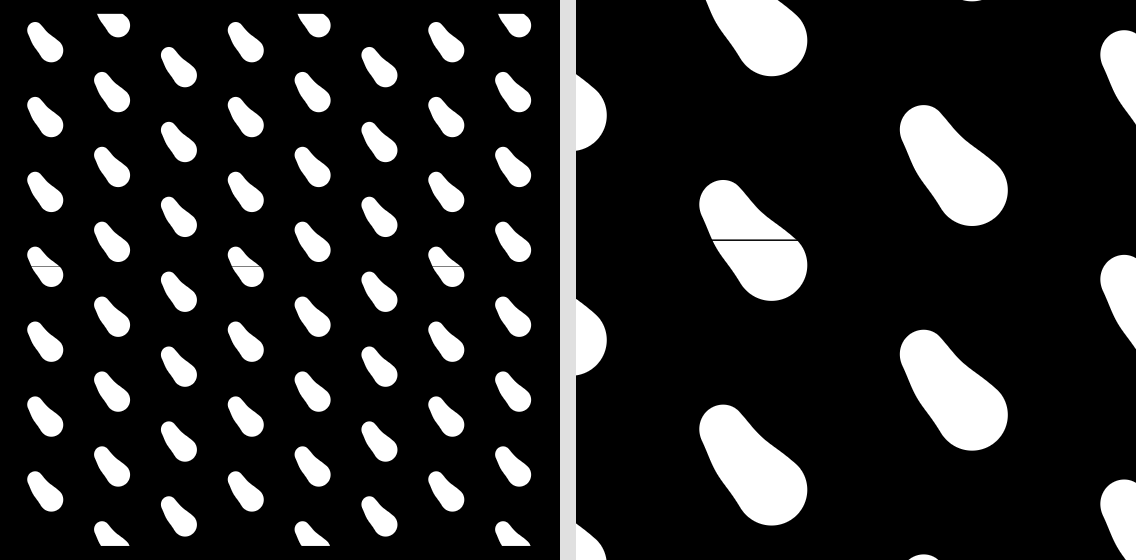
Left: the whole. Right: its middle third, enlarged.
Write a WebGL 2 fragment shader that draws this pattern.

```glsl
#version 300 es
precision highp float;

uniform vec2 u_resolution;
out vec4 fragColor;

const vec3 GROUND = vec3(0.0);
const vec3 BEAN = vec3(1.0);

// Lattice: head of the top left bean, spacing, and drop per column
const vec2 FIRST_HEAD = vec2(0.0630, 0.9465);
const vec2 PITCH = vec2(0.11936, 0.13372);
const float COLUMN_DROP = 2.0 / 3.0;

// Printed band and the hairline seam crossing it
const vec2 PRINT_RANGE = vec2(0.0251, 0.9753);
const float SEAM_HEIGHT = 0.5237;
const float SEAM_WIDTH = 0.0009;

// Fraction of a pixel row lying between two heights
float bandCoverage(float y, float low, float high, float pixel) {
    float top = min(y + 0.5 * pixel, high);
    float bottom = max(y - 0.5 * pixel, low);
    return clamp((top - bottom) / pixel, 0.0, 1.0);
}

// Offset from the head of the bean whose cell contains p
vec2 cellOffset(vec2 p, vec2 firstHead, vec2 pitch, float drop) {
    float column = floor((p.x - firstHead.x) / pitch.x + 0.25);
    vec2 head = firstHead + vec2(column * pitch.x, -fract(column * drop) * pitch.y);
    float row = floor((head.y - p.y) / pitch.y + 0.3);
    head.y -= row * pitch.y;
    return p - head;
}

// Tapered capsule from the origin along +x
float taperedCapsule(vec2 p, float len, float headRadius, float tailRadius) {
    float slope = (tailRadius - headRadius) / len;
    float lean = slope / sqrt(1.0 - slope * slope);
    float h = clamp((p.x + abs(p.y) * lean) / len, 0.0, 1.0);
    return length(p - vec2(h * len, 0.0)) - mix(headRadius, tailRadius, h);
}

// Capsule slanting down to the right, with a soft bend near its waist
float beanDistance(vec2 p, vec2 axis) {
    vec2 q = vec2(dot(p, axis), dot(p, vec2(-axis.y, axis.x)));
    float waist = (q.x - 0.0174) / 0.0156;
    q.y += 0.00234 * exp(-waist * waist);
    return taperedCapsule(q, 0.0464, 0.01424, 0.02127);
}

void main() {
    float pixel = 1.0 / min(u_resolution.x, u_resolution.y);
    vec2 p = gl_FragCoord.xy * pixel;

    // Repeated beans
    vec2 local = cellOffset(p, FIRST_HEAD, PITCH, COLUMN_DROP);
    float d = beanDistance(local, normalize(vec2(0.618, -0.787)));
    float ink = clamp(0.5 - d / pixel, 0.0, 1.0);

    // Cropped top and bottom, then the seam
    ink *= bandCoverage(p.y, PRINT_RANGE.x, PRINT_RANGE.y, pixel);
    float seamLow = SEAM_HEIGHT - 0.5 * SEAM_WIDTH;
    ink *= 1.0 - bandCoverage(p.y, seamLow, seamLow + SEAM_WIDTH, pixel);

    fragColor = vec4(mix(GROUND, BEAN, ink), 1.0);
}
```
